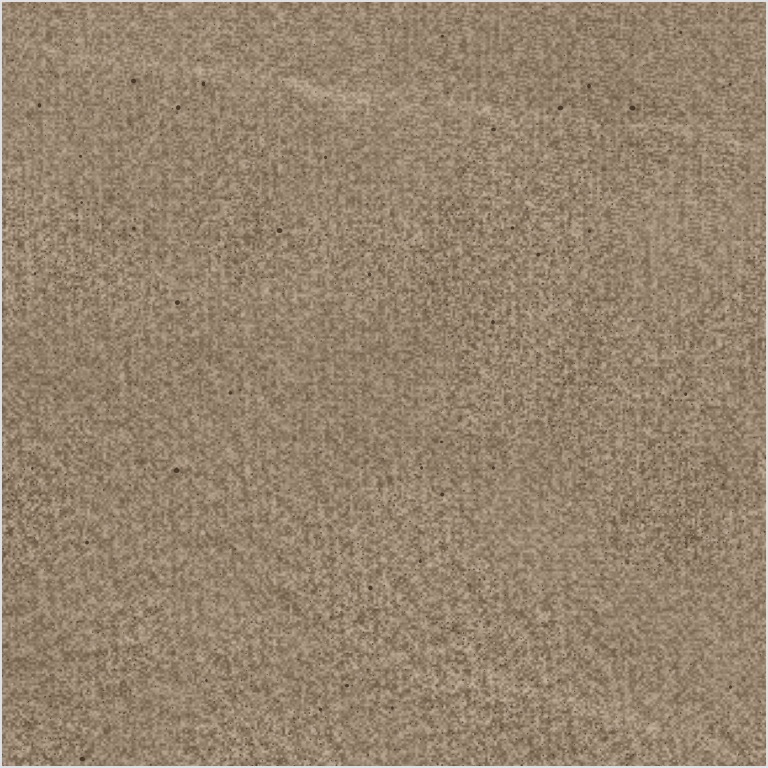
Give the GLSL for this texture, as a Shadertoy shader.

```glsl
const vec3 STONE = vec3(0.584, 0.512, 0.430);
const vec3 PORE = vec3(0.23, 0.17, 0.11);
const vec3 PALE_GRAIN = vec3(0.76, 0.70, 0.63);
const vec3 EDGE = vec3(0.87, 0.88, 0.89);

float hash(vec2 p) {
    return fract(sin(dot(p, vec2(127.1, 311.7))) * 43758.5453);
}

float noise(vec2 p) {
    vec2 i = floor(p), f = fract(p);
    f = f * f * (3.0 - 2.0 * f);
    float low = mix(hash(i), hash(i + vec2(1, 0)), f.x);
    float high = mix(hash(i + vec2(0, 1)), hash(i + vec2(1, 1)), f.x);
    return mix(low, high, f.y);
}

float fbm(vec2 p) {
    float sum = 0.0, amp = 0.5;
    for (int i = 0; i < 4; i++) {
        sum += amp * noise(p);
        p = mat2(0.8, -0.6, 0.6, 0.8) * p * 2.0 + 17.3;
        amp *= 0.5;
    }
    return sum / 0.9375;
}

// Coverage of irregular dots, one candidate per grid cell
float specks(vec2 p, float cells, float density, float radius, float seed, float pixel) {
    vec2 id = floor(p * cells) + seed;
    vec2 center = 0.35 + 0.3 * vec2(hash(id + 3.1), hash(id + 7.7));
    vec2 d = fract(p * cells) - center;
    d.x *= mix(0.75, 1.3, hash(id + 5.3));
    float r = radius * mix(0.5, 1.0, hash(id + 9.2));
    float soft = pixel * cells * 0.7;
    float dotMask = 1.0 - smoothstep(r - soft, r + soft, length(d));
    return dotMask * step(hash(id), density);
}

// Soft streak between two points, fading towards its ends
float streak(vec2 p, vec2 a, vec2 b, float width) {
    vec2 ab = b - a;
    float t = dot(p - a, ab) / dot(ab, ab);
    float d = length(p - a - ab * clamp(t, 0.0, 1.0));
    float ends = smoothstep(-0.05, 0.1, t) * (1.0 - smoothstep(0.9, 1.05, t));
    return exp(-d * d / (width * width)) * ends;
}

void mainImage(out vec4 fragColor, in vec2 fragCoord) {
    vec2 uv = fragCoord / iResolution.xy;
    float pixel = 1.0 / iResolution.y;

    // Broad clouds and coarse patches
    vec2 bedding = vec2(uv.x + 0.2 * uv.y, uv.y + 0.2 * uv.x);
    float cloud = fbm(bedding * vec2(3.0, 9.0) + 4.0) - 0.5;
    float coarse = smoothstep(0.38, 0.68, fbm(uv * 6.0 + 11.0));
    coarse *= smoothstep(0.95, 0.7, uv.y);

    // Fine sand grain
    float fine = noise(uv * 330.0) - 0.5;
    float medium = noise(uv * 190.0 + 50.0) - 0.5;
    float grain = (0.62 * fine + 0.38 * medium) * mix(0.34, 0.42, coarse);
    vec3 color = STONE + grain + 0.07 * cloud;

    // Pale veins and a thin dark crack
    vec2 warp = vec2(fbm(uv * 9.0), fbm(uv * 9.0 + 31.0)) - 0.5;
    vec2 q = uv + 0.035 * warp;
    float vein = streak(q, vec2(-0.1, 0.96), vec2(0.45, 0.875), 0.008);
    vein += streak(q, vec2(0.35, 0.885), vec2(1.1, 0.80), 0.010);
    vein += 0.6 * streak(q, vec2(0.80, 0.93), vec2(1.05, 0.80), 0.007);
    vein += 0.6 * streak(q, vec2(0.53, 0.13), vec2(0.88, 0.05), 0.007);
    float crack = streak(q, vec2(0.16, 0.42), vec2(0.50, 0.11), 0.005);
    crack += 0.6 * streak(q, vec2(0.08, 0.05), vec2(0.16, -0.02), 0.005);
    float broken = mix(0.4, 1.0, noise(uv * 25.0));
    color += vein * broken * 0.055;
    color -= crack * broken * vec3(0.045, 0.048, 0.055);

    // Pale grains and dark pores
    float pale = specks(uv, 150.0, mix(0.03, 0.13, coarse), 0.25, 200.0, pixel);
    pale += specks(uv, 28.0, 0.018, 0.11, 700.0, pixel);
    float pores = specks(uv, 145.0, mix(0.04, 0.16, coarse), 0.19, 400.0, pixel);
    float largePores = specks(uv, 32.0, mix(0.015, 0.06, coarse), 0.11, 900.0, pixel);
    color = mix(color, PALE_GRAIN, min(pale, 1.0) * 0.65);
    color = mix(color, PORE, pores * 0.65);
    color = mix(color, PORE, largePores * 0.85);

    // Thin light border
    vec2 inset = min(uv, 1.0 - uv);
    float border = 1.0 - smoothstep(0.0025 - pixel * 0.5, 0.0025 + pixel * 0.5, min(inset.x, inset.y));
    color = mix(color, EDGE, border);
    fragColor = vec4(clamp(color, 0.0, 1.0), 1.0);
}
```
